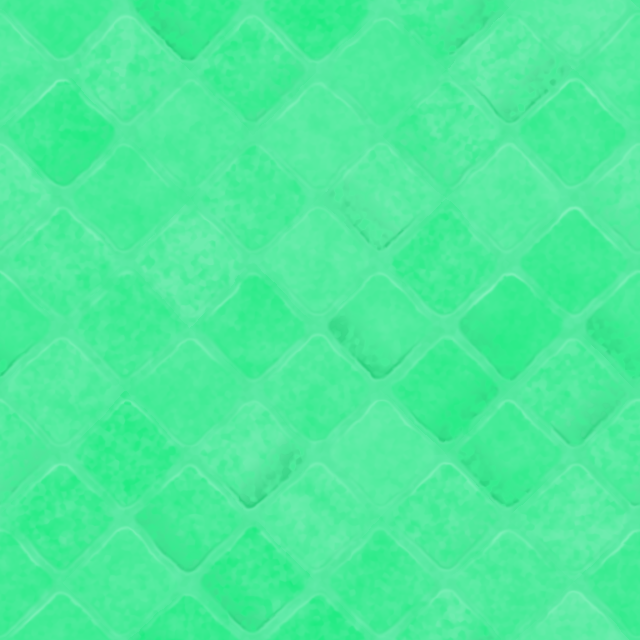
Give the GLSL for this texture, as a WebGL 1 fragment shader.

```glsl
precision highp float;
// Worn mint-green diamond tiles with thin pale grout, broken lit rims and grainy glaze.

uniform vec2 u_resolution;

const float TAU = 6.2831853;
const float REPEATS = 5.0;                    // diamonds across and down
const vec2 LATTICE_SHIFT = vec2(0.03, -0.065);
const float TILE_HALF = 0.442;                // half side, in lattice units
const float CORNER = 0.11;

const vec3 DEEP_GREEN = vec3(0.14, 0.92, 0.52);
const vec3 PALE_GREEN = vec3(0.385, 0.925, 0.66);
const vec3 GROUT_GREEN = vec3(0.335, 0.91, 0.63);
const vec3 RIM_GREEN = vec3(0.50, 0.945, 0.73);
const vec3 SHADE_GREEN = vec3(0.10, 0.78, 0.44);

float hash(vec2 p, float seed) {
  vec3 a = fract(vec3(p.xyx + seed) * vec3(0.1031, 0.1030, 0.0973));
  a += dot(a, a.yzx + 33.33);
  return fract((a.x + a.y) * a.z);
}

// Smoothly weighted shades of scattered points, about -1 to 1; tiles over the unit square.
float cellShade(vec2 uv, float scale, float seed) {
  vec2 p = uv * scale;
  vec2 base = floor(p);
  vec2 sum = vec2(0.0, 0.0001);
  for (int y = -1; y <= 1; y++) {
    for (int x = -1; x <= 1; x++) {
      vec2 cell = base + vec2(float(x), float(y));
      vec2 id = mod(cell, scale);
      vec2 offset = cell + vec2(hash(id, seed), hash(id, seed + 17.0)) - p;
      float weight = exp(-5.0 * dot(offset, offset));
      sum += weight * vec2(2.0 * hash(id, seed + 29.0) - 1.0, 1.0);
    }
  }
  return sum.x / sum.y;
}

// Layered sines, about -1 to 1, seamless over the unit square.
float waves(vec2 uv, float freq, float phase) {
  vec2 p = uv * TAU * freq;
  float bent = sin(p.y + phase);
  return 0.5 * sin(p.x + 1.3 * bent + phase)
       + 0.3 * sin(2.0 * p.y - p.x + 2.1 * phase)
       + 0.2 * sin(3.0 * p.x + 2.0 * p.y + bent);
}

float roundedBox(vec2 p, float halfSide, float radius) {
  vec2 q = abs(p) - halfSide + radius;
  return length(max(q, 0.0)) + min(max(q.x, q.y), 0.0) - radius;
}

float band(float d, float center, float width) {
  float t = (d - center) / width;
  return exp(-t * t);
}

void main() {
  vec2 uv = gl_FragCoord.xy / u_resolution;
  float pixel = REPEATS * 1.5 / min(u_resolution.x, u_resolution.y);

  // Mottling at three sizes
  float fine = cellShade(uv, 128.0, 2.0);
  float coarse = cellShade(uv, 64.0, 41.0);
  float blotch = cellShade(uv, 19.0, 61.0);

  // Diagonal lattice with slightly uneven edges
  vec2 wobble = vec2(waves(uv, 5.0, 0.7), waves(uv, 6.0, 3.1)) * 0.003;
  vec2 p = uv + wobble + 0.0012 * vec2(coarse, fine);
  vec2 lattice = vec2(p.x - p.y, p.x + p.y) * REPEATS - LATTICE_SHIFT;
  vec2 cell = floor(lattice);
  vec2 local = lattice - cell - 0.5;
  vec2 id = mod(vec2(cell.x + cell.y, cell.y - cell.x), 2.0 * REPEATS);

  // Per-tile variation
  vec2 nudge = (vec2(hash(id, 3.0), hash(id, 5.0)) - 0.5) * 0.035;
  vec2 t = local - nudge;
  float d = roundedBox(t, TILE_HALF, CORNER);
  float roughness = mix(0.3, 1.0, hash(id, 11.0));
  float tileTone = mix(0.32, 0.92, hash(id, 23.0));

  // Grainy glaze
  float grain = 0.30 * fine + 0.20 * coarse;
  float tone = tileTone + 0.16 * blotch + 0.06 * waves(uv, 7.0, 1.9) + roughness * grain;
  vec3 glaze = mix(DEEP_GREEN, PALE_GREEN, clamp(tone, -0.1, 1.15));

  // Speckled dark wear near one lower edge of some tiles
  float side = hash(id, 31.0) < 0.6 ? t.x : -t.y;
  float worn = smoothstep(0.6, 1.0, hash(id, 37.0));
  float speckle = clamp(0.45 + 0.6 * fine + 0.5 * coarse + 0.4 * blotch, 0.0, 1.0);
  float stain = smoothstep(0.0, 0.42, side) * speckle * worn;
  glaze = mix(glaze, SHADE_GREEN, 0.55 * stain);

  // Thin grout that fades out in places
  float edge = max(0.03, pixel);
  float fade = mix(0.5, 1.0, smoothstep(-0.7, 0.3, blotch + 0.5 * waves(uv, 4.0, 5.2)));
  float joint = smoothstep(-edge, edge, d) * fade;
  vec3 grout = GROUT_GREEN + (0.02 * fine + 0.025 * coarse) * vec3(1.0, 0.2, 0.8);
  vec3 color = mix(glaze, grout, joint);

  // Broken lit upper rims, faint lower rims and creases
  float up = t.y - t.x;
  float lineWidth = max(0.020, pixel);
  float broken = clamp(0.65 + 0.5 * blotch + 0.3 * coarse, 0.0, 1.0);
  float rimWear = mix(0.45, 1.0, hash(id, 43.0)) * broken;
  float rim = band(d, 0.006, lineWidth) * smoothstep(0.0, 0.5, up);
  float lowerRim = band(d, 0.022, lineWidth) * smoothstep(0.1, 0.6, -up);
  float crease = band(d, -0.012, lineWidth) * smoothstep(0.1, 0.6, -up);
  color = mix(color, SHADE_GREEN, crease * (0.12 * broken + 0.45 * worn * speckle));
  color = mix(color, RIM_GREEN, rim * rimWear + 0.3 * lowerRim * broken);

  gl_FragColor = vec4(color, 1.0);
}
```
